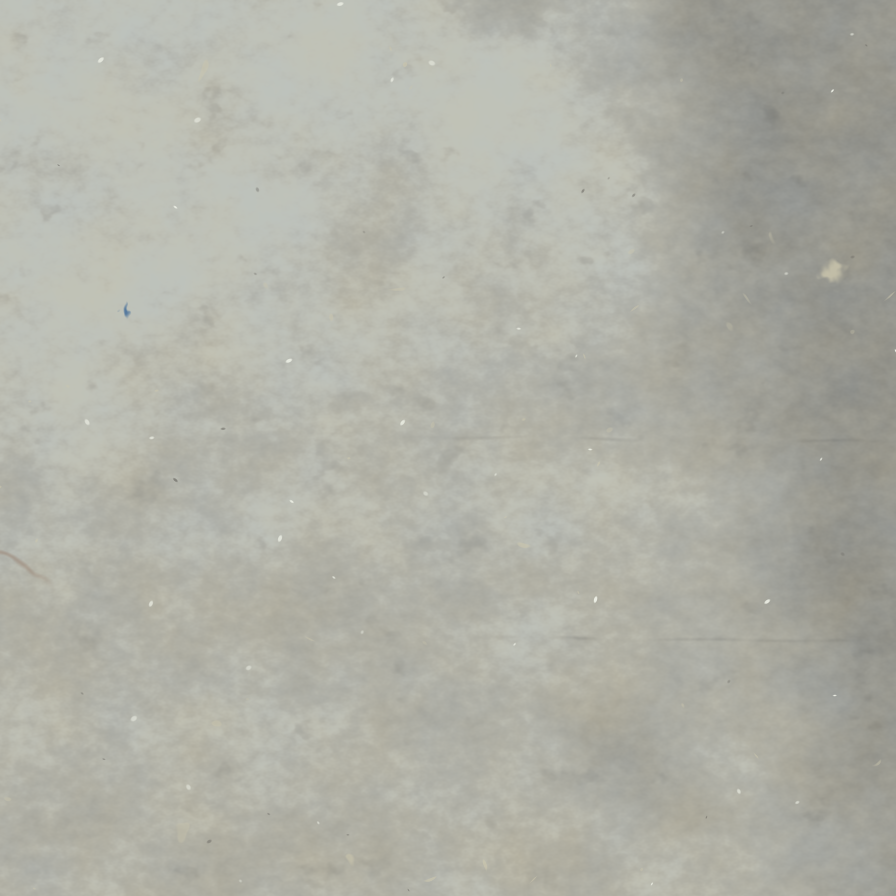
This texture is drawn by a Shadertoy shader. Its source:

```glsl
// Worn concrete floor: soft light falling into a shaded right side, cloudy
// mottling from gradient noise, faint stains and seams, and scattered chips.
// Broad tone is summed first, mapped to a colour ramp, then details go on top.
#define SHADE_DEPTH   0.108
#define GLOW_GAIN     0.046
#define MOTTLE_GAIN   0.046
#define BLOTCH_GAIN   0.022
#define GRAIN_GAIN    0.030
#define STAIN_GAIN    0.036
#define WARMTH        0.026
#define SEAM_GAIN     0.040
#define CHIP_CELLS    15.0
#define CHIP_DENSITY  0.15
#define CHIP_SIZE     0.0034

const vec3 SHADOW_GREY = vec3(0.59, 0.59, 0.56);
const vec3 MID_GREY    = vec3(0.70, 0.70, 0.66);
const vec3 LIGHT_GREY  = vec3(0.75, 0.76, 0.72);
const vec3 CHIP_WHITE  = vec3(0.92, 0.93, 0.89);
const vec3 CHIP_TAN    = vec3(0.80, 0.78, 0.68);
const vec3 PIT_DARK    = vec3(0.38, 0.37, 0.35);
const vec3 PAINT_BLUE  = vec3(0.27, 0.43, 0.60);
const vec3 RUST        = vec3(0.57, 0.46, 0.39);

vec2 hash2(vec2 p) {
    vec3 q = fract(p.xyx * vec3(0.1031, 0.1030, 0.0973));
    q += dot(q, q.yzx + 33.33);
    return fract((q.xx + q.yz) * q.zy);
}

float gradientNoise(vec2 p) {
    vec2 i = floor(p), f = fract(p);
    vec2 u = f * f * f * (f * (f * 6.0 - 15.0) + 10.0);
    vec4 corner;
    for (int k = 0; k < 4; k++) {
        vec2 o = vec2(k & 1, k >> 1);
        float a = 6.2832 * hash2(i + o + 57.0).x;
        corner[k] = dot(vec2(cos(a), sin(a)), f - o);
    }
    return 1.4 * mix(mix(corner.x, corner.y, u.x), mix(corner.z, corner.w, u.x), u.y);
}

float fbm(vec2 p, int octaves) {
    float sum = 0.0, amp = 0.6;
    for (int k = 0; k < octaves; k++) {
        sum += amp * gradientNoise(p);
        p = mat2(1.6, 1.2, -1.2, 1.6) * p + 7.3;
        amp *= 0.6;
    }
    return sum;
}

// Soft oval falloff: 1 at the centre, 0 at the radius.
float blob(vec2 p, vec2 centre, vec2 radius) {
    return 1.0 - smoothstep(0.2, 1.0, length((p - centre) / radius));
}

// Coverage of small, randomly turned oval chips, one at most per cell.
float chips(vec2 p, float cells, float density, float size, float seed) {
    float cover = 0.0, blur = 0.7 / iResolution.y + 0.0007;
    vec2 home = floor(p * cells);
    for (int k = 0; k < 9; k++) {
        vec2 cell = home + vec2(k % 3, k / 3) - 1.0;
        vec2 pos = hash2(cell + seed), kind = hash2(cell + seed + 19.7);
        vec2 d = p - (cell + pos) / cells;
        float a = (kind.y - 0.5) * 2.6;
        d = mat2(cos(a), -sin(a), sin(a), cos(a)) * d;
        d.y *= 1.2 + 0.9 * pos.x;
        float r = size * mix(0.4, 1.1, pos.y * pos.y);
        float shape = 1.0 - smoothstep(-blur, blur, length(d) - r);
        cover = max(cover, shape * step(kind.x, density) * mix(0.45, 1.0, pos.x));
    }
    return cover;
}

// Thin, broken, nearly level line that starts at a given x.
float seam(vec2 p, float height, float start) {
    float d = p.y - height + 0.012 * (p.x - 0.7) + 0.003 * gradientNoise(p * vec2(9.0, 2.0));
    float broken = smoothstep(-0.25, 0.4, gradientNoise(vec2(p.x * 13.0, height * 40.0)));
    return exp(-d * d / 0.000004) * broken * smoothstep(start, start + 0.15, p.x);
}

void mainImage(out vec4 fragColor, in vec2 fragCoord) {
    vec2 p = fragCoord / iResolution.y;
    vec2 q = p + 0.045 * vec2(fbm(p * 5.0, 4), fbm(p * 5.0 + 31.0, 4));

    // Broad light: bright upper left, shaded right side
    float shade = smoothstep(-0.13, 0.13, q.x - mix(0.96, 0.70, p.y));
    float glow = blob(q, vec2(0.15, 0.95), vec2(0.80, 0.65))
               + 0.7 * blob(q, vec2(0.60, 0.88), vec2(0.16, 0.28));
    float tone = 0.695 - SHADE_DEPTH * shade + GLOW_GAIN * glow;

    // Cloudy mottling, hand-sized blotches and fine grain
    tone += MOTTLE_GAIN * fbm(p * vec2(6.0, 8.0) + 3.0, 4);
    tone += BLOTCH_GAIN * fbm(p * vec2(22.0, 29.0) + 17.0, 3);
    tone += GRAIN_GAIN * fbm(p * vec2(62.0, 85.0), 3);

    // Stains: a few broad ones, then small scattered smudges
    float stain = blob(q, vec2(0.41, 0.77), vec2(0.10, 0.09))
                + blob(q, vec2(0.70, 0.15), vec2(0.12, 0.10))
                + 2.4 * blob(q, vec2(0.57, 1.01), vec2(0.10, 0.06));
    stain += 1.1 * smoothstep(0.32, 0.70, fbm(p * vec2(15.0, 19.0) + 11.0, 4));
    tone -= STAIN_GAIN * stain + SEAM_GAIN * (seam(p, 0.51, 0.42) + seam(p, 0.287, 0.50));
    tone += 0.018 * blob(q, vec2(0.30, 0.525), vec2(0.26, 0.018));

    // Tone to colour, with drifting warm and cool tints
    vec3 color = mix(SHADOW_GREY, MID_GREY, (tone - 0.59) / 0.11);
    color = mix(color, LIGHT_GREY, smoothstep(0.69, 0.76, tone));
    float warm = fbm(p * 11.0 + 40.0, 5) + 0.5 * (0.45 - p.y) * (1.0 - shade);
    color += WARMTH * warm * vec3(0.5, 0.0, -0.9);

    // Chips, pits and stray marks
    color = mix(color, CHIP_TAN, 0.6 * chips(q, CHIP_CELLS, CHIP_DENSITY * 1.5, CHIP_SIZE * 1.5, 5.0));
    color = mix(color, PIT_DARK, 0.6 * chips(p, CHIP_CELLS, CHIP_DENSITY * 0.6, CHIP_SIZE * 0.8, 71.0));
    color = mix(color, CHIP_WHITE, chips(p, CHIP_CELLS, CHIP_DENSITY, CHIP_SIZE, 23.0));
    vec2 rough = p + 0.012 * fbm(p * 70.0, 2);
    color = mix(color, CHIP_TAN, 0.8 * blob(rough, vec2(0.93, 0.697), vec2(0.018, 0.014)));
    color = mix(color, PAINT_BLUE, 0.85 * blob(rough, vec2(0.139, 0.651), vec2(0.006, 0.010)));
    float rustArc = abs(length(q - vec2(0.01, 0.33)) - 0.055);
    color = mix(color, RUST, 0.4 * (1.0 - smoothstep(0.0, 0.006, rustArc)) * smoothstep(0.34, 0.37, p.y));
    fragColor = vec4(clamp(color, 0.0, 1.0), 1.0);
}
```
